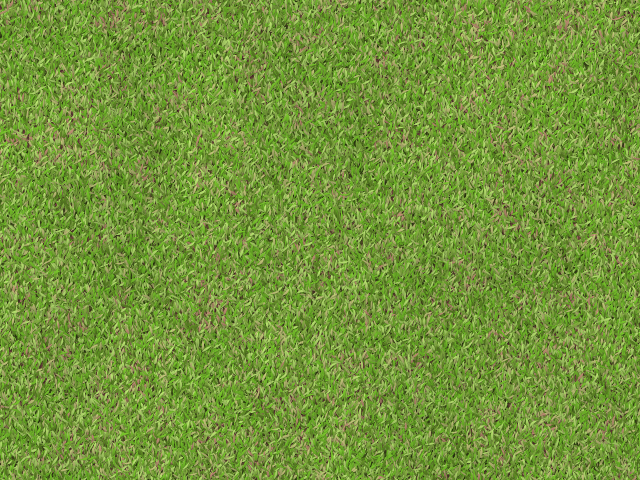
Reproduce this texture procedurally as a Shadertoy shader.

```glsl
vec4 hash4(vec2 p) {
    vec4 q = fract(p.xyxy * vec4(0.1031, 0.1030, 0.0973, 0.1099));
    q += dot(q, q.wzxy + 33.33);
    return fract((q.xxyz + q.yzzw) * q.zywx);
}

float noise(vec2 p) {
    vec2 i = floor(p), f = fract(p);
    f = f * f * (3.0 - 2.0 * f);
    return mix(mix(hash4(i).x, hash4(i + vec2(1, 0)).x, f.x),
               mix(hash4(i + vec2(0, 1)).x, hash4(i + vec2(1, 1)).x, f.x), f.y);
}

// Runs from fresh green to dry straw
vec3 bladeColor(float dryness) {
    vec3 vivid = vec3(0.42, 0.68, 0.15);
    vec3 shaded = vec3(0.34, 0.48, 0.13);
    vec3 middle = vec3(0.47, 0.61, 0.23);
    vec3 light = vec3(0.63, 0.77, 0.38);
    vec3 straw = vec3(0.67, 0.67, 0.42);
    vec3 withered = vec3(0.66, 0.50, 0.40);
    return dryness < 0.24 ? vivid : dryness < 0.36 ? shaded :
           dryness < 0.60 ? middle : dryness < 0.83 ? light :
           dryness < 0.97 ? straw : withered;
}

// Signed distance to a bent, pointed blade centred at the origin
float bladeDistance(vec2 p, float angle, float halfLength, float halfWidth, float bend) {
    float c = cos(angle), s = sin(angle);
    p = mat2(c, s, -s, c) * p;
    p.x += bend * p.y * p.y;
    float t = p.y / halfLength;
    return abs(p.x) - halfWidth * (1.0 - t * t);
}

void mainImage(out vec4 fragColor, in vec2 fragCoord) {
    vec2 uv = fragCoord / iResolution.y;
    float soft = max(0.6 / iResolution.y, 0.0012);

    // Soil with purple-brown patches
    float patches = 0.6 * noise(uv * 24.0) + 0.4 * noise(uv * 60.0 + 7.0);
    vec3 col = mix(vec3(0.20, 0.25, 0.08), vec3(0.36, 0.22, 0.20),
                   smoothstep(0.35, 0.7, patches));
    col *= 0.7 + 0.6 * noise(uv * 260.0);

    // Layers of blades, back to front
    const float cell = 0.012;
    for (int layer = 0; layer < 8; layer++) {
        float depth = float(layer) / 7.0;
        vec2 grid = uv / cell + vec2(0.37, 0.61) * float(layer);
        vec2 home = floor(grid);
        for (int k = 0; k < 9; k++) {
            vec2 id = home + vec2(k % 3 - 1, k / 3 - 1);
            vec4 place = hash4(id + 71.0 * float(layer) + 13.0);
            vec4 look = hash4(id + 53.0 * float(layer) + 517.0);
            vec2 p = (grid - id - place.xy) * cell;

            // Mostly upright, some lying across
            float lean = (place.z + place.w - 1.0) * 1.5;
            float halfLength = mix(0.005, 0.0115, look.x);
            float halfWidth = mix(0.0014, 0.0025, look.y);
            float d = bladeDistance(p, lean, halfLength, halfWidth, (look.z - 0.5) * 50.0);

            // Soft shadow cast to the lower right
            float shade = bladeDistance(p - vec2(0.0012, -0.0012), lean,
                                        halfLength, halfWidth, (look.z - 0.5) * 50.0);
            col *= 1.0 - 0.14 * smoothstep(soft, -soft, shade);

            float dryness = look.w + 0.35 * (patches - 0.5) - 0.04 * depth;
            vec3 blade = bladeColor(dryness) * (0.87 + 0.14 * depth + 0.16 * (place.w - 0.5));
            blade *= 1.0 + 0.12 * clamp(p.y / halfLength, -1.0, 1.0);
            col = mix(col, blade, smoothstep(soft, -soft, d));
        }
    }

    // Broad variation of the lawn
    col *= 0.97 + 0.08 * noise(uv * 7.0 + 3.0);
    fragColor = vec4(clamp(col, 0.0, 1.0), 1.0);
}
```
